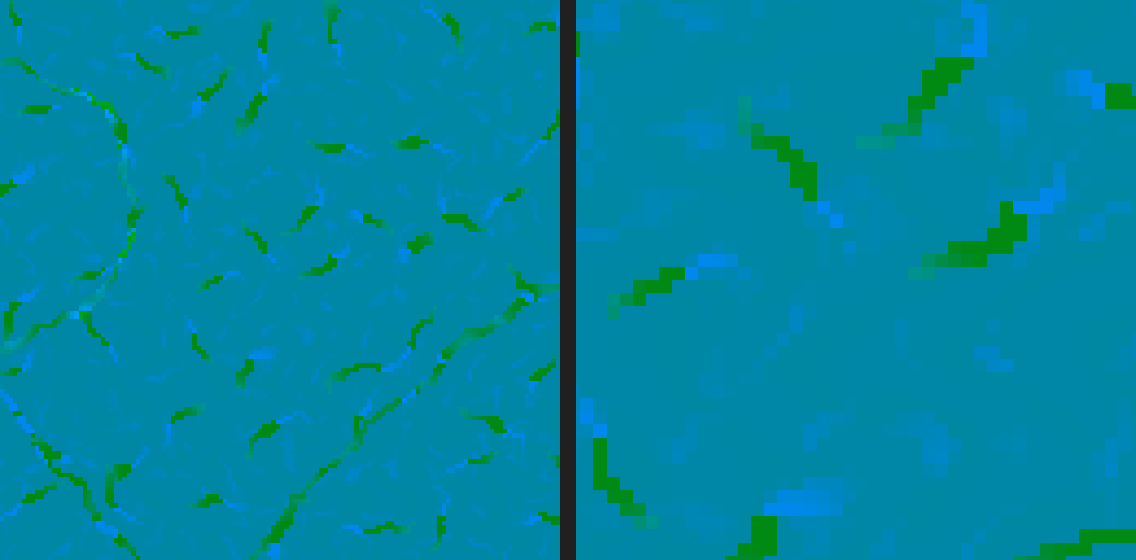
Left, the full canvas; right, a detail of the centre.
Reproduce this texture procedurally as a Shadertoy shader.

```glsl
// A blocky drainage map: short streams and three rivers on a flat teal plain.
// Every cell gets a flow amount; the blue channel wraps as the flow grows, so
// a stream runs from teal to blue, flips to green and fades back to teal.

const float CELLS = 128.0;          // map cells across the canvas
const float BASE_BLUE = 0.635;      // blue channel where nothing flows
const float BASE_GREEN = 0.53;
const float GREEN_GAIN = 0.05;      // extra green in strong flow
const float STREAM_GRID = 7.0;
const float STREAM_HALF = 0.068;    // half length of a stream
const float FEATHER_GRID = 16.0;
const float FEATHER_HALF = 0.032;
const float FEATHER_CAP = 0.17;     // strongest flow in a feather
const float NO_CAP = 20.0;
const float THIN = 0.0048;          // half widths of the channels
const float WIDE = 0.0072;
const float RIVER_WIDTH = 0.0062;
const float TAU = 6.28318;

float hash(vec2 p) {
    vec3 q = fract(p.xyx * vec3(0.1031, 0.1030, 0.0973));
    q += dot(q, q.yzx + 33.33);
    return fract((q.x + q.y) * q.z);
}

// Layered sines that make the channels wander
vec2 wander(vec2 p) {
    vec2 slow = sin(p.yx * vec2(31.0, 27.0) + 2.0 * sin(p * 19.0));
    vec2 fast = sin(p.yx * vec2(83.0, 91.0) + 2.0 * sin(p * 57.0 + 1.0));
    return 0.008 * slow + 0.0045 * fast;
}

// Flow along a stream, from its head (0) to its mouth (1)
float growth(float u) {
    return 0.29 * smoothstep(0.0, 0.38, u)
         + 0.15 * step(0.47, u)
         + 0.14 * smoothstep(0.68, 0.85, u)
         + 0.36 * smoothstep(0.80, 1.0, u);
}

// Scattered curved channels, one per grid cell, each with a faint forked head
float streams(vec2 p, float grid, float halfLength, float cap, float seed) {
    float flow = 0.0;
    vec2 home = floor(p * grid);
    for (int j = -1; j <= 1; j++)
    for (int i = -1; i <= 1; i++) {
        vec2 id = home + vec2(i, j);
        vec2 key = id + seed;
        vec2 jitter = vec2(hash(key), hash(key + 17.3));
        vec2 q = p - (id + 0.12 + 0.76 * jitter) / grid;
        float angle = TAU * hash(key + 41.7);
        vec2 along = vec2(cos(angle), sin(angle));
        q = vec2(dot(q, along), dot(q, vec2(-along.y, along.x)));

        float size = halfLength * mix(0.65, 1.15, hash(key + 63.1));
        float s = q.x / size;
        float bend = 0.7 * (hash(key + 77.9) - 0.5);
        float side = q.y - bend * size * (s * s - 0.4);
        float u = 0.5 + 0.5 * s;
        float inside = step(abs(s), 1.0);

        float limit = cap * mix(0.3, 1.0, hash(key + 91.3)) * (1.2 - u);
        float trunk = min(growth(u), limit);
        float width = mix(THIN, WIDE, smoothstep(0.3, 0.45, trunk));
        flow = max(flow, inside * trunk * step(abs(side), width));

        float spread = 0.5 * size * max(0.0, -s - 0.1);
        float fork = abs(abs(side) - spread);
        float branch = min(0.10 * smoothstep(0.0, 0.5, u), limit);
        flow = max(flow, inside * step(s, -0.1) * branch * step(fork, THIN));
    }
    return flow;
}

// A bowed river from a to b whose flow varies in patches from low to high
float river(vec2 p, vec2 a, vec2 b, float bulge, float low, float high) {
    float span = length(b - a);
    vec2 dir = (b - a) / span;
    float t = dot(p - a, dir) / span;
    float c = 2.0 * t - 1.0;
    float offset = dot(p - a, vec2(-dir.y, dir.x)) - bulge * (1.0 - c * c * c * c);
    float slope = 8.0 * bulge * c * c * c / span;
    float d = abs(offset) / sqrt(1.0 + slope * slope);
    float patches = 0.5 + 0.25 * (sin(53.0 * p.x + 2.0 * sin(37.0 * p.y))
                                + sin(61.0 * p.y + 2.0 * sin(43.0 * p.x)));
    return mix(low, high, patches) * step(d, RIVER_WIDTH) * step(abs(c), 1.0);
}

void mainImage(out vec4 fragColor, in vec2 fragCoord) {
    vec2 uv = fragCoord / iResolution.xy;
    vec2 cell = floor(uv * CELLS);
    vec2 p = (cell + 0.5) / CELLS;
    vec2 q = p + wander(p) + 0.002 * (hash(cell) - 0.5);

    // Faint mottling of the plain
    float flow = 0.012 * (1.0 + sin(q.x * 70.0 + 3.0 * sin(q.y * 45.0)));

    // Feathers, streams and rivers: the strongest flow wins
    flow = max(flow, streams(q, FEATHER_GRID, FEATHER_HALF, FEATHER_CAP, 130.0));
    flow = max(flow, streams(q, STREAM_GRID, STREAM_HALF, NO_CAP, 20.0));
    flow = max(flow, river(q, vec2(-0.01, 0.89), vec2(-0.01, 0.38), 0.24, 0.40, 1.55));
    flow = max(flow, river(q, vec2(1.03, 0.51), vec2(0.45, -0.03), -0.05, 0.25, 1.05));
    flow = max(flow, river(q, vec2(-0.02, 0.32), vec2(0.26, -0.02), 0.0, 0.15, 0.70));

    float blue = fract(BASE_BLUE + flow);
    float green = BASE_GREEN + GREEN_GAIN * flow * flow;
    fragColor = vec4(0.0, green, blue, 1.0);
}
```
